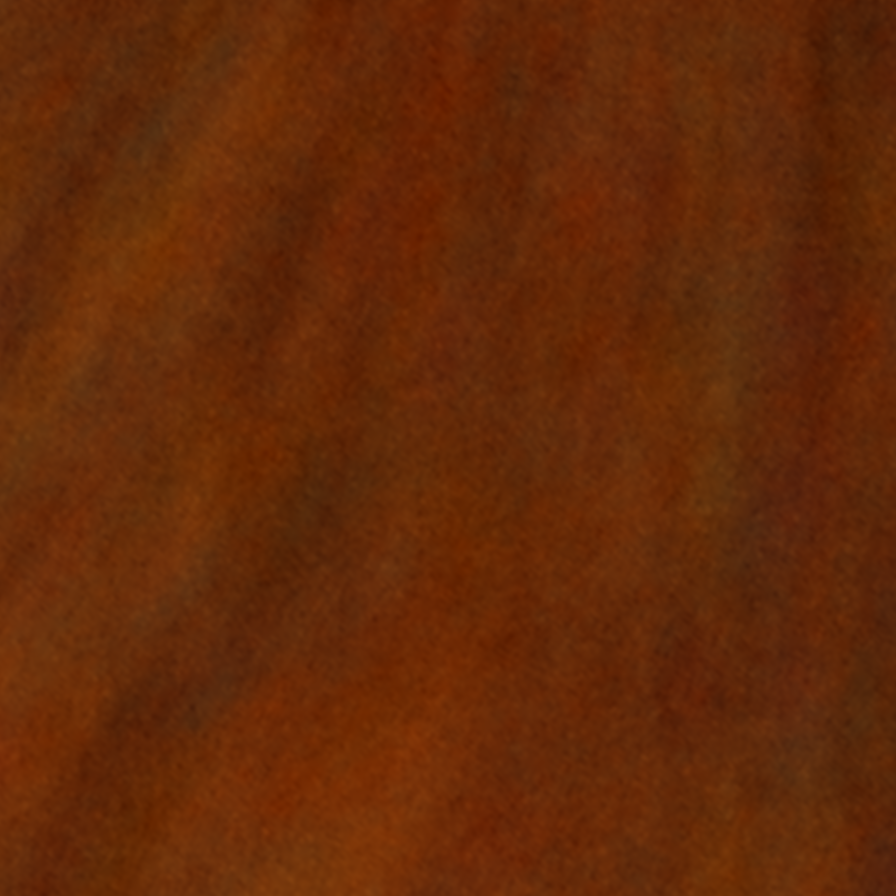
A WebGL 2 fragment shader for this texture:

```glsl
#version 300 es
precision highp float;
// Dim russet brown cloth: soft slanted streaks that straighten to the right,
// blotches of red and olive tint, and a fine blurred grain. Everything is
// built from one smooth cellular noise, stretched and scaled per layer.

uniform vec2 u_resolution;
out vec4 fragColor;

const vec3 BASE_BROWN = vec3(0.397, 0.163, 0.032);
const vec3 LIGHT_AXIS = vec3(0.046, 0.034, 0.014);
const vec3 TINT_AXIS  = vec3(0.015, -0.006, -0.010);

vec3 hash3(vec2 cell) {
    vec3 p = fract(cell.xyx * vec3(0.1031, 0.1030, 0.0973));
    p += dot(p, p.yxz + 33.33);
    return fract((p.xxy + p.yzz) * p.zyx);
}

// Cellular noise: one soft spot of random sign per cell, roughly unit deviation.
float spots(vec2 p, float seed) {
    vec2 cell = floor(p);
    vec2 local = p - cell;
    float sum = 0.0;
    for (int y = -1; y <= 1; y++) {
        for (int x = -1; x <= 1; x++) {
            vec2 offset = vec2(x, y);
            vec3 rnd = hash3(cell + offset + seed * 17.0 + 200.0);
            vec2 d = offset + rnd.xy - local;
            float falloff = max(1.0 - dot(d, d), 0.0);
            sum += (rnd.z * 2.0 - 1.0) * falloff * falloff * falloff;
        }
    }
    return sum * 2.6;
}

vec2 rotate(vec2 p, float angle) {
    float c = cos(angle), s = sin(angle);
    return vec2(c * p.x - s * p.y, s * p.x + c * p.y);
}

// Shears the canvas so that streaks lean on the left and stand on the right.
vec2 alongStreaks(vec2 uv) {
    float lean = mix(0.52, 0.06, smoothstep(0.0, 0.95, uv.x));
    float sway = 0.012 * sin(uv.y * 9.0 + uv.x * 5.0);
    return vec2(uv.x - lean * (uv.y - 0.5) + sway, uv.y);
}

// Vertical crease: a fairly quick rise on one side and a slow fade on the other.
float crease(float x, float centre, float side) {
    float d = (x - centre) * side;
    return smoothstep(-0.012, 0.012, d) * exp(-max(d, 0.0) * 14.0);
}

float streaks(vec2 s) {
    return 0.42 * spots(s * vec2(8.0, 1.9), 1.0)
         + 0.28 * spots(s * vec2(17.0, 3.6), 2.0)
         + 0.13 * spots(s * vec2(38.0, 9.0), 3.0);
}

// Fine grain from two crossed layers of short, slightly stretched spots.
float grain(vec2 uv, float seed) {
    vec2 a = rotate(uv, 0.6) * vec2(150.0, 95.0);
    vec2 b = rotate(uv, -0.8) * vec2(170.0, 105.0);
    return 0.7 * (spots(a, seed) + spots(b, seed + 1.0));
}

void main() {
    vec2 uv = gl_FragCoord.xy / u_resolution;
    vec2 s = alongStreaks(uv);

    // Brightness: broad slope, streaks, creases, mottling and grain
    float light = 0.75 * (0.5 - uv.x) + 0.5 * (0.5 - uv.y);
    light += streaks(s);
    light += 0.35 * crease(uv.x, 0.195, 1.0) + 0.4 * crease(uv.x, 0.82, -1.0) - 0.07;
    light += 0.12 * spots(uv * 26.0, 4.0);
    light += 0.27 * grain(uv, 5.0);

    // Tint: red against olive, in blotches drawn out along the streaks
    float tint = 0.65 * spots(s * vec2(9.0, 5.0), 8.0)
               + 0.5 * spots(s * vec2(22.0, 13.0), 9.0)
               + 0.3 * spots(uv * 55.0, 10.0);

    // A weaker drift between orange and dull purple brown
    float dullness = 0.006 * spots(s * vec2(13.0, 7.0), 11.0);

    vec3 colour = BASE_BROWN + LIGHT_AXIS * light + TINT_AXIS * tint;
    colour += vec3(-0.8, -0.3, 1.3) * dullness;
    fragColor = vec4(clamp(colour, 0.0, 1.0), 1.0);
}
```
